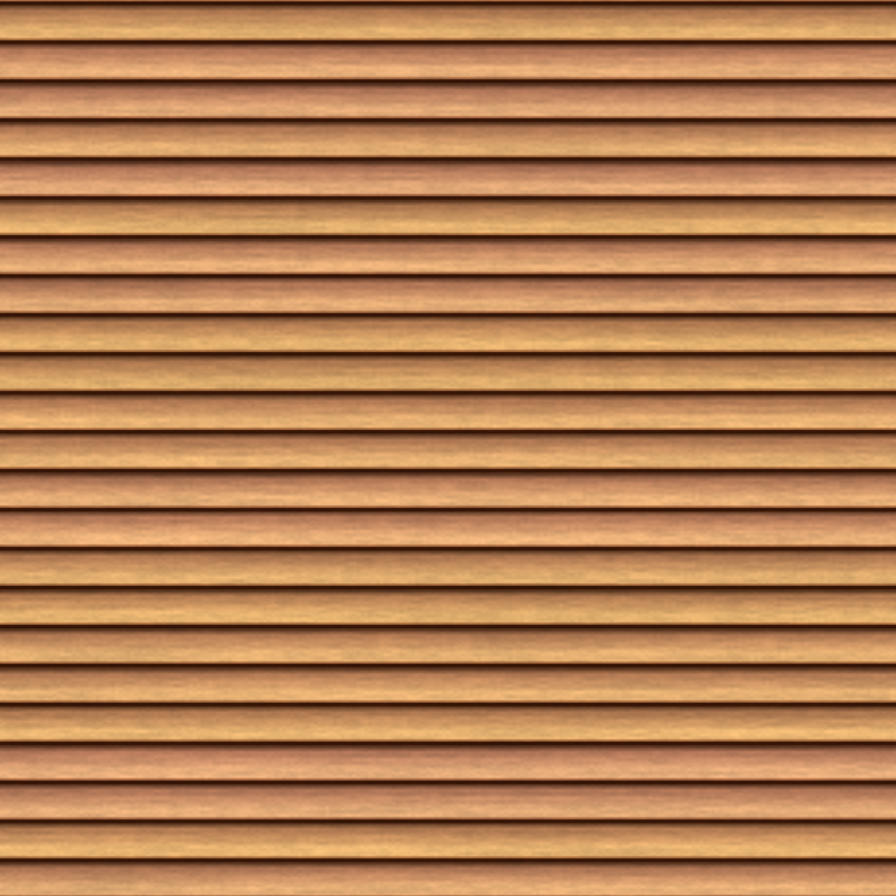
Write a three.js fragment shader that draws this texture.

```glsl
varying vec2 vUv;

const float SLATS = 23.0;
const float TOP_OFFSET = 0.085;

const vec3 GAP = vec3(0.21, 0.08, 0.02);
const vec3 UMBER = vec3(0.34, 0.20, 0.12);
const vec3 BROWN = vec3(0.50, 0.325, 0.22);
const vec3 TAN = vec3(0.69, 0.47, 0.33);
const vec3 OAK = vec3(0.79, 0.57, 0.39);
const vec3 HONEY = vec3(0.90, 0.69, 0.46);
const vec3 LIP = vec3(0.62, 0.38, 0.22);

float hash(vec2 p) {
  return fract(sin(dot(p, vec2(127.1, 311.7))) * 43758.5453);
}

// Value noise that wraps after the given whole number of cells
float wrapNoise(vec2 uv, vec2 cells, float seed) {
  vec2 p = uv * cells;
  vec2 i = floor(p);
  vec2 f = fract(p);
  f = f * f * (3.0 - 2.0 * f);
  vec2 a = mod(i, cells);
  vec2 b = mod(i + 1.0, cells);
  float low = mix(hash(a + seed), hash(vec2(b.x, a.y) + seed), f.x);
  float high = mix(hash(vec2(a.x, b.y) + seed), hash(b + seed), f.x);
  return mix(low, high, f.y);
}

// Shading of one slat, from the gap above (0) to the gap below (1)
vec3 slatShade(float t, float shadow) {
  vec3 color = mix(GAP, UMBER, smoothstep(0.02, 0.07, t));
  color = mix(color, BROWN, smoothstep(0.06, 0.14, t - shadow));
  color = mix(color, TAN, smoothstep(0.11, 0.23, t - shadow));
  color = mix(color, OAK, smoothstep(0.23, 0.47, t));
  color = mix(color, HONEY, smoothstep(0.45, 0.70, t));
  color = mix(color, LIP, 0.85 * smoothstep(0.86, 0.93, t));
  return mix(color, GAP, smoothstep(0.925, 0.975, t));
}

// Long streaks, short fibres and fine speckle, centred on zero
float woodGrain(vec2 uv) {
  float streaks = wrapNoise(uv, vec2(7.0, 211.0), 3.0) - 0.5;
  float fibres = wrapNoise(uv, vec2(56.0, 256.0), 17.0) - 0.5;
  float speckle = wrapNoise(uv, vec2(230.0, 290.0), 41.0) - 0.5;
  return 0.08 * streaks + 0.09 * fibres + 0.06 * speckle;
}

// Slight shift between pinkish and yellowish wood
vec3 slatTint(float id) {
  float warmth = hash(vec2(id, 5.0));
  float brightness = mix(0.975, 1.025, hash(vec2(id, 9.0)));
  return brightness * mix(vec3(1.0, 0.975, 1.04), vec3(1.0, 1.015, 0.95), warmth);
}

void main() {
  float down = (1.0 - vUv.y) * SLATS - TOP_OFFSET;
  float id = mod(floor(down), SLATS);
  float t = fract(down);

  // Slat body with an uneven shadow depth
  float shadow = 0.04 * (hash(vec2(id, 2.0)) - 0.5);
  vec3 color = slatShade(t, shadow) * slatTint(id);

  // Grain and broad tonal drift
  float drift = wrapNoise(vUv, vec2(5.0, SLATS), 67.0) - 0.5;
  color *= 1.0 + woodGrain(vUv) + 0.03 * drift;

  gl_FragColor = vec4(color, 1.0);
}
```
